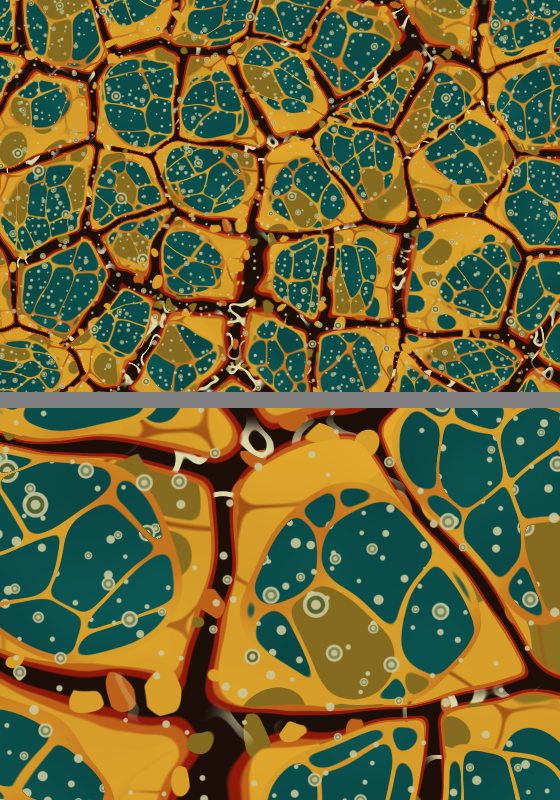
Top: the whole. Bottom: its middle third, enlarged.
A Shadertoy shader for this texture:

```glsl
// Marbled paper: teal stones in rounded clusters on a yellow ground with olive drops.
// Warped Voronoi cells place the clusters, their borders carry red and black veins,
// and layered grids sprinkle cream dots and rings over everything.

const vec3 TEAL   = vec3(0.04, 0.30, 0.29);
const vec3 YELLOW = vec3(0.84, 0.62, 0.16);
const vec3 OLIVE  = vec3(0.52, 0.42, 0.12);
const vec3 ORANGE = vec3(0.74, 0.38, 0.10);
const vec3 RED    = vec3(0.56, 0.10, 0.04);
const vec3 BLACK  = vec3(0.11, 0.06, 0.04);
const vec3 CREAM  = vec3(0.78, 0.77, 0.59);

struct Cell { vec2 id; vec2 fromCentre; float edge; };

vec2 hash2(vec2 p) {
    vec3 q = fract(p.xyx * vec3(0.1031, 0.1030, 0.0973));
    q += dot(q, q.yzx + 33.33);
    return fract((q.xx + q.yz) * q.zy);
}

float corner(vec2 cell, vec2 f, vec2 o) {
    return dot(hash2(cell + o) * 2.0 - 1.0, f - o);
}

// Gradient noise, roughly -0.7 to 0.7
float noise(vec2 p) {
    vec2 i = floor(p), f = fract(p);
    vec2 u = f * f * f * (f * (f * 6.0 - 15.0) + 10.0);
    return mix(mix(corner(i, f, vec2(0, 0)), corner(i, f, vec2(1, 0)), u.x),
               mix(corner(i, f, vec2(0, 1)), corner(i, f, vec2(1, 1)), u.x), u.y);
}

vec2 warp(vec2 p, float freq, float amount) {
    return p + amount * vec2(noise(p * freq), noise(p * freq + 37.4));
}

float smoothMin(float a, float b, float k) {
    float h = max(k - abs(a - b), 0.0) / k;
    return min(a, b) - h * h * k * 0.25;
}

float fill(float d, float px) { return smoothstep(-px, px, d); }

mat2 rotation(float a) { return mat2(cos(a), sin(a), -sin(a), cos(a)); }

// Nearest cell and its border distance, with corners rounded by k
Cell voronoi(vec2 p, float k) {
    vec2 base = floor(p), f = fract(p), nearest = vec2(0), own = vec2(0);
    float best = 8.0, edge = 8.0;
    for (int y = -1; y <= 1; y++)
    for (int x = -1; x <= 1; x++) {
        vec2 g = vec2(x, y);
        vec2 r = g + 0.1 + 0.8 * hash2(base + g) - f;
        if (dot(r, r) < best) { best = dot(r, r); nearest = r; own = g; }
    }
    for (int y = -2; y <= 2; y++)
    for (int x = -2; x <= 2; x++) {
        vec2 g = own + vec2(x, y);
        vec2 r = g + 0.1 + 0.8 * hash2(base + g) - f;
        if (x != 0 || y != 0)
            edge = smoothMin(edge, dot(0.5 * (nearest + r), normalize(r - nearest)), k);
    }
    return Cell(base + own, -nearest, edge);
}

// Yellow ground with olive and small teal drops and fine brown lines
vec3 ground(vec2 p, float freq, float px) {
    Cell c = voronoi(p * freq, 0.12);
    vec2 h = hash2(c.id + 5.0);
    vec3 col = YELLOW * (1.0 + 0.10 * noise(p * 7.0));
    col = mix(col, OLIVE, 0.9 * fill((noise(p * 5.0 + 9.0) - 0.20) / 8.0, px));
    float line = 1.0 - smoothstep(0.0, 0.0022 + px, c.edge / freq);
    col = mix(col, ORANGE * 0.85, line * smoothstep(-0.2, 0.25, noise(p * 6.0 + 3.0)));
    float drop = smoothMin(c.edge - 0.05, mix(0.16, 0.50, h.y) - length(c.fromCentre), 0.1);
    vec3 dropColor = h.x < 0.46 ? OLIVE : (h.x < 0.68 ? TEAL : YELLOW);
    return mix(col, dropColor, fill(drop / freq, px));
}

// Vein: orange rim, red body, black core, trapped drops and cream threads
vec3 vein(vec3 col, vec2 p, float depth, float px) {
    vec2 q = warp(p, 20.0, 0.02);
    float tone = depth + 0.45 * noise(q * 17.0);
    float soft = 0.05 + 12.0 * px;
    float body = smoothstep(-soft, soft, depth + 0.15 * noise(q * 25.0));
    vec3 paint = mix(ORANGE, RED, smoothstep(-soft, soft, tone - 0.26));
    paint = mix(paint, BLACK, smoothstep(-soft, soft, tone - 0.53));
    Cell c = voronoi(q * 30.0, 0.15);
    vec2 h = hash2(c.id + 71.0);
    float drop = min(c.edge - 0.10, mix(0.1, 0.5, h.y) - length(c.fromCentre));
    vec3 dropColor = h.x < 0.22 ? YELLOW : (h.x < 0.36 ? OLIVE : ORANGE);
    paint = mix(paint, dropColor, fill(drop / 30.0, px) * step(h.x, 0.52));
    float thread = 1.0 - smoothstep(0.03, 0.03 + 24.0 * px, abs(noise(q * 22.0 + 50.0)));
    float patches = smoothstep(0.02, 0.22, noise(p * 9.0 + 21.0));
    paint = mix(paint, CREAM * 1.1, thread * patches * smoothstep(0.25, 0.5, depth));
    return mix(col, paint, body);
}

// One layer of dots; large ones become rings with a pale centre
vec3 sprinkle(vec3 col, vec2 p, float freq, float chance, float ring, float px) {
    vec2 q = rotation(freq) * p * freq, id = floor(q);
    vec2 h = hash2(id + freq), centre = 0.25 + 0.5 * hash2(id + 113.0);
    float radius = mix(0.10, 0.23, h.y * h.y);
    float d = (radius - length(fract(q) - centre)) / freq;
    float shown = step(h.x, chance);
    vec3 inner = mix(CREAM, mix(OLIVE, TEAL, 0.4), ring * fill(d - 0.30 * radius / freq, px));
    inner = mix(inner, CREAM, fill(d - 0.62 * radius / freq, px));
    return mix(col, inner, 0.92 * shown * fill(d, px));
}

void mainImage(out vec4 fragColor, in vec2 fragCoord) {
    float px = 0.9 / iResolution.y;
    vec2 p = fragCoord / iResolution.y;
    vec2 w = warp(warp(p, 3.5, 0.06), 12.0, 0.016);

    // Large cells hold one cluster each; veins swell and fade along their borders
    float freq = 4.7;
    Cell big = voronoi(w * freq, 0.05);
    vec2 h = hash2(big.id + 17.0), h2 = hash2(big.id + 43.0);
    float width = mix(0.035, 0.15, smoothstep(-0.25, 0.4, noise(p * 2.6 + 4.0)));
    float depth = 1.0 - big.edge / width;
    vec3 col = vein(ground(w, 12.0, px), p, depth, px);

    // Cluster outline with a yellow halo
    float reach = mix(0.34, 0.62, h.x) - length(big.fromCentre) + 0.12 * noise(w * 9.0);
    float cluster = smoothMin(big.edge - 0.035 - 0.6 * width, reach, 0.12);
    float halo = fill((cluster + 0.025) / freq, px);
    col = mix(col, mix(YELLOW, ORANGE, 0.7 * smoothstep(-0.1, 0.3, noise(p * 8.0))), halo);

    // Stones split the cluster along a direction of its own
    float split = mix(1.5, 3.6, h.y);
    vec2 local = rotation(6.28 * h2.x) * big.fromCentre * vec2(1.0, 1.0);
    Cell stone = voronoi(local * split * vec2(0.85, mix(1.0, 1.7, h2.y)) + big.id * 17.0, 0.14);
    float gap = 0.010 + 0.012 * noise(w * 20.0);
    float shape = smoothMin(stone.edge / split - gap, cluster, 0.05) / freq;
    vec3 stoneColor = TEAL * (1.0 + 0.22 * noise(p * 9.0));
    if (hash2(stone.id + 29.0).x < 0.09) stoneColor = OLIVE;
    float teal = fill(shape, px);
    col = mix(col, stoneColor, teal);

    // Dots are densest on the stones
    float density = mix(0.4, 1.0, teal) * (1.0 + 0.7 * noise(p * 6.0 + 61.0));
    col = sprinkle(col, p, 52.0, 0.50 * density, 0.0, px);
    col = sprinkle(col, p, 31.0, 0.50 * density, 0.6, px);
    col = sprinkle(col, p, 15.0, 0.24 * density, 1.0, px);

    fragColor = vec4(clamp(col, 0.0, 1.0), 1.0);
}
```
